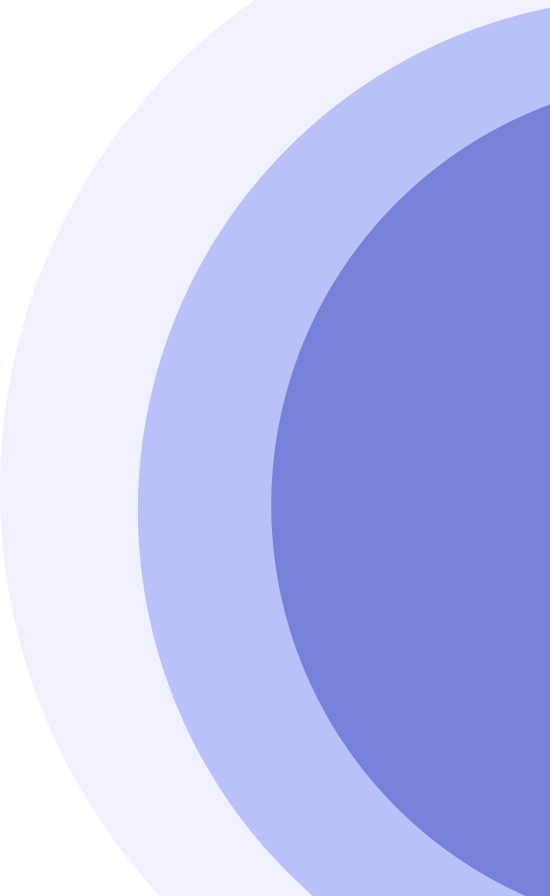
This background is drawn by a Shadertoy shader. Its source:

```glsl
// Discs: centre x, centre y, radius, in canvas heights
const vec3 OUTER_DISC  = vec3(0.6669, 0.4540, 0.6669);
const vec3 MIDDLE_DISC = vec3(0.7258, 0.4305, 0.5719);
const vec3 INNER_DISC  = vec3(0.7797, 0.4362, 0.4770);

const vec3 WHITE      = vec3(1.0);
const vec3 PALE_BLUE  = vec3(0.937, 0.945, 1.0);
const vec3 PERIWINKLE = vec3(0.729, 0.757, 0.980);
const vec3 INDIGO     = vec3(0.470, 0.506, 0.851);

// Antialiased coverage of a disc
float discMask(vec2 p, vec3 disc) {
    float dist = length(p - disc.xy) - disc.z;
    return clamp(0.5 - dist * iResolution.y, 0.0, 1.0);
}

void mainImage(out vec4 fragColor, in vec2 fragCoord) {
    vec2 p = fragCoord / iResolution.y;

    // Stack the discs from back to front
    vec3 color = WHITE;
    color = mix(color, PALE_BLUE, discMask(p, OUTER_DISC));
    color = mix(color, PERIWINKLE, discMask(p, MIDDLE_DISC));
    color = mix(color, INDIGO, discMask(p, INNER_DISC));

    fragColor = vec4(color, 1.0);
}
```
